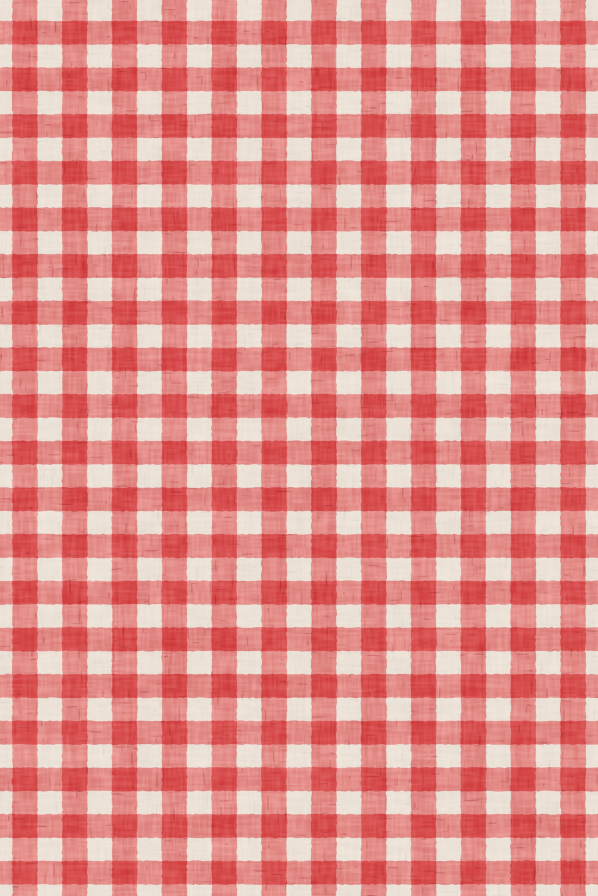
Reproduce this pattern procedurally as a WebGL 2 fragment shader.

```glsl
#version 300 es
precision highp float;

#define REPEATS vec2(12.0, 19.2)
#define STRIPE_WIDTH 0.505
#define EDGE_WOBBLE 0.022
#define THREADS 300.0
#define WEAVE_CONTRAST 0.17
#define MOTTLE 0.05
#define SLUB_CELLS 34.0
#define SLUB_CHANCE 0.42
#define SLUB_STRENGTH 0.42
#define CREAM vec3(0.922, 0.884, 0.842)
#define PINK vec3(0.892, 0.548, 0.532)
#define RED vec3(0.842, 0.300, 0.302)

uniform vec2 u_resolution;
out vec4 fragColor;

float hash(vec2 p) {
  vec3 q = fract(p.xyx * 0.1031);
  q += dot(q, q.yzx + 33.33);
  return fract((q.x + q.y) * q.z);
}

float noise(vec2 p) {
  vec2 cell = floor(p), f = fract(p);
  f = f * f * (3.0 - 2.0 * f);
  float low = mix(hash(cell), hash(cell + vec2(1, 0)), f.x);
  float high = mix(hash(cell + vec2(0, 1)), hash(cell + vec2(1, 1)), f.x);
  return mix(low, high, f.y);
}

// Coverage of a stripe centred in each unit repeat
float stripe(float x, float wobble, float pixel) {
  float dist = abs(fract(x) - 0.5) - 0.5 * STRIPE_WIDTH + wobble;
  return 1.0 - smoothstep(-0.75 * pixel, 0.75 * pixel, dist);
}

// Brightness of uneven yarns running along x, centred on zero
float yarns(vec2 p, float seed) {
  vec2 q = p * THREADS + seed;
  float fine = noise(q * vec2(0.14, 1.0));
  float streak = noise(q * vec2(0.035, 0.55) + 71.0);
  return 0.65 * fine + 0.35 * streak - 0.5;
}

// Scattered short thick threads running along x
float slubs(vec2 p, float seed, float pixel) {
  vec2 q = p * SLUB_CELLS;
  vec2 base = floor(q);
  float aa = pixel * SLUB_CELLS, cover = 0.0;
  for (int j = -1; j <= 1; j++) {
    for (int i = -1; i <= 1; i++) {
      vec2 cell = base + vec2(i, j);
      vec2 key = cell + seed;
      if (hash(key) > SLUB_CHANCE) continue;
      vec2 centre = cell + vec2(hash(key + 17.3), hash(key + 41.7));
      vec2 d = q - centre;
      float halfLength = mix(0.1, 0.55, hash(key + 63.1));
      d.y += 0.05 * (noise(vec2(q.x * 4.0, key.y)) - 0.5);
      float across = 1.0 - smoothstep(0.0, 0.03 + aa * 0.8, abs(d.y));
      float along = 1.0 - smoothstep(0.4 * halfLength, halfLength, abs(d.x));
      cover = max(cover, across * along * mix(0.35, 1.0, hash(key + 87.9)));
    }
  }
  return cover;
}

void main() {
  vec2 uv = gl_FragCoord.xy / u_resolution;
  vec2 cloth = uv * vec2(1.0, 1.5);
  vec2 repeatPos = uv * REPEATS;
  vec2 pixel = REPEATS / u_resolution;

  // Gingham: two translucent stripe sets, edges shifted thread by thread
  float wobbleX = EDGE_WOBBLE * (noise(vec2(floor(repeatPos.x * 2.0) * 7.0, cloth.y * THREADS * 0.6)) - 0.5);
  float wobbleY = EDGE_WOBBLE * (noise(vec2(cloth.x * THREADS * 0.6, floor(repeatPos.y * 2.0) * 7.0 + 300.0)) - 0.5);
  float warp = stripe(repeatPos.x, wobbleX, pixel.x);
  float weft = stripe(repeatPos.y, wobbleY, pixel.y);
  vec3 single = mix(CREAM, PINK, max(warp, weft));
  vec3 color = mix(single, RED, warp * weft);
  float dye = 0.5 * (warp + weft);

  // Linen weave and soft cloudy dye
  float weave = yarns(cloth, 0.0) + yarns(cloth.yx, 500.0);
  float cloud = noise(cloth * 26.0) + 0.5 * noise(cloth * 70.0 + 9.0) - 0.75;
  float shade = WEAVE_CONTRAST * weave + MOTTLE * cloud;
  vec3 response = mix(vec3(0.16), vec3(0.30, 0.62, 0.60), smoothstep(0.0, 0.5, dye));
  color += shade * response;

  // Dark slubs, faint on the undyed ground
  float pixelSize = 1.0 / u_resolution.x;
  float slub = max(slubs(cloth, 0.0, pixelSize), slubs(cloth.yx, 200.0, pixelSize));
  vec3 slubColor = color * mix(vec3(0.93), vec3(0.83, 0.62, 0.64), smoothstep(0.0, 0.5, dye));
  color = mix(color, slubColor, slub * SLUB_STRENGTH * 1.4);

  fragColor = vec4(clamp(color, 0.0, 1.0), 1.0);
}
```
